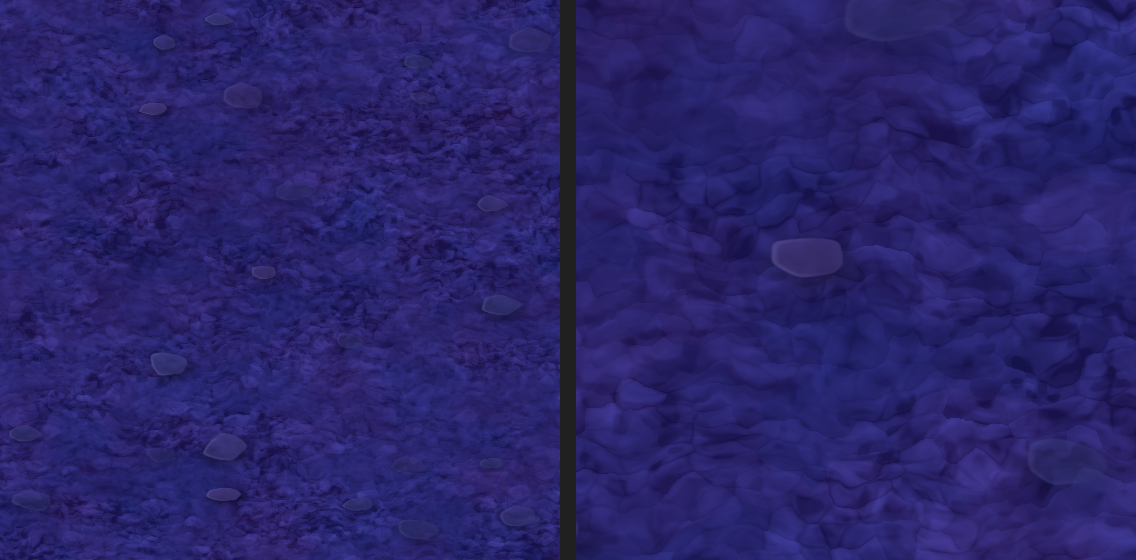
Left, the full canvas; right, a detail of the centre.
A Shadertoy shader for this texture:

```glsl
// Night-blue painted soil: warped, sideways-stretched noise sets the tone,
// cellular layers add scattered pebbles and grit, fine noise adds crumbs,
// and a jittered grid scatters half-buried rounded stones with soft shadows.

const vec3 SOIL_DARK   = vec3(0.113, 0.085, 0.322);
const vec3 SOIL_LIGHT  = vec3(0.215, 0.195, 0.530);
const vec3 PURPLE_TINT = vec3(0.060, -0.020, -0.045);
const vec3 STONE_SLATE = vec3(0.205, 0.225, 0.490);
const vec3 STONE_MAUVE = vec3(0.285, 0.225, 0.510);
const vec3 RIM_LIGHT   = vec3(0.075, 0.080, 0.085);
const float MEAN_TONE  = 0.55;
const vec2 BROAD_SCALE  = vec2(3.5, 6.5);
const vec2 PATCH_SCALE  = vec2(17.0, 31.0);
const vec2 FINE_SCALE   = vec2(62.0, 105.0);
const vec2 CRUMB_SCALE  = vec2(105.0, 150.0);
const vec2 PEBBLE_SCALE = vec2(21.0, 37.0);
const vec2 GRIT_SCALE   = vec2(52.0, 84.0);
const vec2 STONE_GRID   = vec2(6.0, 7.0);
const float STONE_CHANCE = 0.68;
const int STONE_SIDES = 7;

float hash(vec2 p) {
    vec3 q = fract(p.xyx * 0.1031);
    q += dot(q, q.yzx + 33.33);
    return fract((q.x + q.y) * q.z);
}

vec2 hash2(vec2 p) {
    return vec2(hash(p), hash(p + 57.3));
}

float noise(vec2 p) {
    vec2 i = floor(p), f = fract(p);
    f = f * f * (3.0 - 2.0 * f);
    vec2 e = vec2(1.0, 0.0);
    return mix(mix(hash(i), hash(i + e.xy), f.x),
               mix(hash(i + e.yx), hash(i + e.xx), f.x), f.y);
}

// Fractal noise centred on zero
float fbm(vec2 p) {
    float sum = 0.0, amp = 0.5;
    for (int i = 0; i < 4; i++) {
        sum += amp * (noise(p) - 0.5);
        p = mat2(1.6, 0.3, -0.3, 1.6) * p + 19.7;
        amp *= 0.58;
    }
    return sum;
}

// Cellular pebbles: x = gap width, y = random value, z = height inside, w = radius
vec4 pebbles(vec2 p) {
    vec2 base = floor(p);
    float near = 9.0, next = 9.0, id = 0.0, rise = 0.0;
    for (int y = -1; y <= 1; y++)
    for (int x = -1; x <= 1; x++) {
        vec2 cell = base + vec2(x, y);
        vec2 d = p - cell - 0.1 - 0.8 * hash2(cell);
        float len = length(d);
        if (len < near) {
            next = near;
            near = len;
            id = hash(cell + 11.9);
            rise = d.y;
        } else next = min(next, len);
    }
    return vec4(next - near, id, rise, near);
}

// Rounded polygon, 1.0 on its outline
float stoneShape(vec2 p, vec2 seed) {
    float sum = 0.0;
    for (int i = 0; i < STONE_SIDES; i++) {
        float k = float(i);
        float a = 6.2832 * (k + 0.7 * hash(seed + k * 3.1)) / float(STONE_SIDES);
        float side = dot(p, vec2(cos(a), sin(a))) / mix(0.8, 1.05, hash(seed + k * 5.7));
        sum += pow(max(side, 0.0), 10.0);
    }
    return pow(sum, 0.1);
}

vec3 soil(vec2 uv) {
    vec2 warp = vec2(fbm(uv * 14.0), fbm(uv * 14.0 + 40.0));
    vec2 p = uv + 0.030 * warp + 0.010 * vec2(fbm(uv * 55.0), fbm(uv * 55.0 + 9.0));
    float rough = smoothstep(-0.20, 0.14, fbm(uv * vec2(8.0, 14.0) + 71.0));

    float tone = MEAN_TONE + 0.42 * fbm(p * BROAD_SCALE);
    tone += 0.50 * fbm(p * PATCH_SCALE + 5.0);
    tone += mix(0.65, 1.15, rough) * fbm(p * FINE_SCALE);

    // Scattered pebbles: pale rounded tops over shaded lower edges
    vec4 big = pebbles(p * PEBBLE_SCALE);
    float top = smoothstep(0.0, 0.10, big.x) * (1.0 - smoothstep(0.34, 0.46, big.w));
    float shown = smoothstep(0.45, 0.95, big.y);
    tone += shown * top * (0.20 + 0.25 * big.z);
    tone -= 0.20 * shown * (1.0 - top) * smoothstep(0.1, -0.3, big.z);
    tone += 0.12 * (big.y - 0.5);

    // Grit with dark broken gaps
    vec4 grit = pebbles(p * GRIT_SCALE + 31.0);
    tone += mix(0.18, 0.40, rough) * (grit.y - 0.5 + 0.6 * grit.z);
    float gap = 1.0 - smoothstep(0.0, 0.28, grit.x);
    tone -= mix(0.06, 0.28, rough) * gap * smoothstep(0.25, 0.65, noise(uv * 40.0));

    // Dark crumbs and rare pale flecks
    float crumb = noise(p * CRUMB_SCALE);
    tone -= mix(0.14, 0.42, rough) * smoothstep(0.56, 0.85, crumb);
    tone += 0.28 * rough * smoothstep(0.30, 0.12, crumb) * smoothstep(0.5, 0.8, noise(uv * 17.0));

    float hue = fbm(uv * vec2(8.0, 13.0) + 23.0) + 0.25 * (big.y - 0.5);
    return mix(SOIL_DARK, SOIL_LIGHT, clamp(tone, -0.15, 1.3)) + PURPLE_TINT * hue;
}

vec3 addStones(vec3 colour, vec2 uv) {
    vec2 base = floor(uv * STONE_GRID);
    for (int y = -1; y <= 1; y++)
    for (int x = -1; x <= 1; x++) {
        vec2 cell = base + vec2(x, y);
        if (hash(cell + 3.3) > STONE_CHANCE) continue;
        vec2 centre = (cell + 0.15 + 0.7 * hash2(cell + 8.1)) / STONE_GRID;
        float width = mix(0.020, 0.041, hash(cell + 14.2));
        vec2 size = width * vec2(1.0, mix(0.42, 0.64, hash(cell + 21.4)));
        float buried = mix(0.35, 1.0, hash(cell + 35.6));
        vec2 p = (uv - centre) / size;
        p.y += 0.2 * (hash(cell + 44.0) - 0.3) * p.x;

        // Soft shadow below, then the face and its thin bright rim
        float shadow = 1.0 - smoothstep(0.70, 1.55, length(p + vec2(-0.08, 0.30)));
        colour *= 1.0 - 0.30 * buried * shadow;
        float d = stoneShape(p, cell);
        float mask = 1.0 - smoothstep(0.94, 1.04, d);
        vec3 face = mix(STONE_SLATE, STONE_MAUVE, hash(cell + 52.7));
        face *= 0.95 + 0.09 * p.y + 0.30 * fbm(uv * vec2(45.0, 70.0));
        float rim = smoothstep(0.76, 0.92, d) * smoothstep(-0.5, 0.9, -p.x - 0.3 * p.y);
        face += RIM_LIGHT * rim;
        colour = mix(colour, face, mask * buried * 0.88);
    }
    return colour;
}

void mainImage(out vec4 fragColor, in vec2 fragCoord) {
    vec2 uv = fragCoord / iResolution.y;
    fragColor = vec4(addStones(soil(uv), uv), 1.0);
}
```
